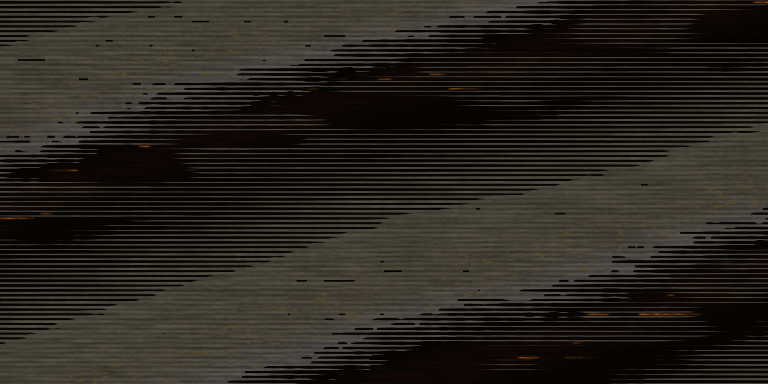
A Shadertoy shader for this texture:

```glsl
// Fine horizontal threads in olive grey over near-black, crossed by slanted dark bands.
// A slanted phase sets how wide the black gap between threads is; stretched
// noise frays the thread ends and sprinkles amber and ochre flecks.

float hash(vec2 p) {
    return fract(sin(dot(p, vec2(127.1, 311.7))) * 43758.5453);
}

float noise(vec2 p) {
    vec2 i = floor(p), f = fract(p);
    f = f * f * (3.0 - 2.0 * f);
    return mix(mix(hash(i), hash(i + vec2(1, 0)), f.x),
               mix(hash(i + vec2(0, 1)), hash(i + vec2(1, 1)), f.x), f.y);
}

// Noise along x that is independent for every row
float rowNoise(float x, float row) {
    float i = floor(x);
    return mix(hash(vec2(i, row)), hash(vec2(i + 1.0, row)), smoothstep(0.0, 1.0, x - i));
}

void mainImage(out vec4 fragColor, in vec2 fragCoord) {
    vec2 uv = fragCoord / iResolution.y;
    float pixel = 1.0 / iResolution.y;
    float threads = 80.0;
    float row = floor(uv.y * threads);

    // Slanted band phase: 0 to 0.25 bright, 0.38 to 0.6 dark, then slowly opening
    float fray = 0.6 * rowNoise(uv.x * 5.0, row) + 0.4 * rowNoise(uv.x * 45.0, row + 91.0) - 0.5;
    float phase = (1.0 - uv.y + 0.28 * uv.x - 0.45) / 0.755 + 0.35;
    phase += 0.06 * (noise(uv * vec2(2.0, 5.0)) - 0.5);
    float band = fract(phase);
    float frayed = fract(phase + 0.1 * fray);
    float dark = smoothstep(0.23, 0.39, frayed) * (1.0 - smoothstep(0.56, 1.0, frayed));

    // Black gap between threads, cut off abruptly where the band gets bright
    float gap = mix(0.36, 0.76, dark) + 0.22 * dark * fray;
    float patches = smoothstep(0.5, 0.66, noise(uv * vec2(3.0, 22.0) + 7.0));
    gap += 0.4 * patches * smoothstep(0.8, 1.0, dark);
    gap *= smoothstep(0.08, 0.11, dark + 0.12 * fray);
    float dash = smoothstep(0.8, 0.84, rowNoise(uv.x * 28.0, row + 37.0))
               * step(0.86, hash(vec2(floor(uv.x * 4.0), row)));
    gap = max(gap, 0.34 * dash);
    float edge = (abs(fract(uv.y * threads) - 0.5) - 0.5 * gap) / threads;
    float thread = smoothstep(-0.5 * pixel, 0.5 * pixel, edge);
    thread = mix(1.0, thread, smoothstep(0.0, 0.08, gap));

    // Thread colour: warm olive, cooler just before the dark band
    float cool = smoothstep(0.14, 0.28, band) * (1.0 - smoothstep(0.36, 0.55, band));
    vec3 grey = mix(vec3(0.285, 0.268, 0.225), vec3(0.31, 0.295, 0.28), cool);
    float streak = noise(uv * vec2(14.0, 190.0));
    float grain = noise(uv * vec2(90.0, 230.0) + 40.0);
    grey *= 0.78 + 0.28 * streak + 0.14 * grain;
    grey *= 0.93 + 0.1 * cos(6.2832 * fract(uv.y * threads)) * (1.0 - dark);

    // Sparse ochre flecks in the bright band
    float bright = smoothstep(0.03, 0.12, band) * (1.0 - smoothstep(0.22, 0.3, band));
    float ochre = smoothstep(0.8, 0.9, noise(uv * vec2(65.0, 170.0) + 13.0)) * bright;
    grey = mix(grey, vec3(0.36, 0.3, 0.14), 0.6 * ochre);

    // Reddish black ground with amber glints near the upper side of the dark band
    float ember = smoothstep(0.36, 0.42, band) * (1.0 - smoothstep(0.47, 0.56, band));
    vec3 black = mix(vec3(0.025, 0.017, 0.012), vec3(0.07, 0.026, 0.012), ember * streak);
    vec3 color = mix(black, grey, thread);
    float glint = smoothstep(0.74, 0.86, rowNoise(uv.x * 16.0, row + 53.0))
                * step(0.72, hash(vec2(row, 5.0))) * ember;
    float glintLine = 1.0 - smoothstep(0.0, pixel, abs(fract(uv.y * threads) - 0.5) / threads - 0.001);
    vec3 amber = mix(vec3(0.35, 0.13, 0.02), vec3(0.75, 0.46, 0.1), grain);
    color = mix(color, amber, 0.85 * glint * glintLine);

    fragColor = vec4(color, 1.0);
}
```
